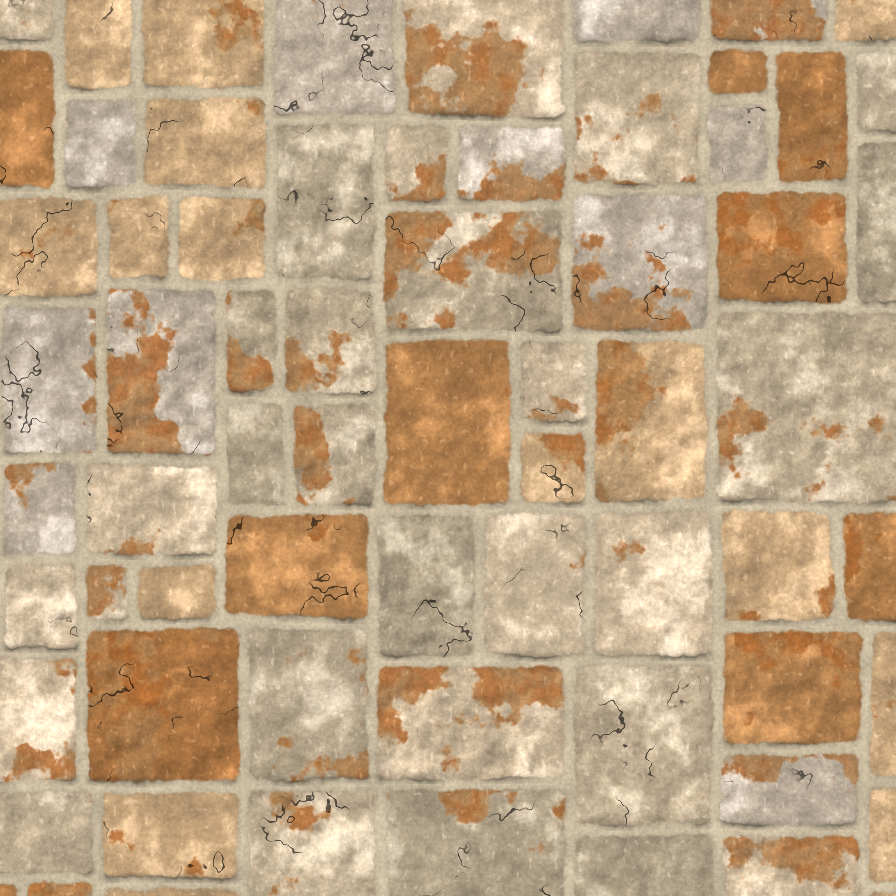
A WebGL 2 fragment shader for this texture:

```glsl
#version 300 es
precision highp float;
// Irregular ashlar wall: interlocking rectangles on a jittered pinwheel grid,
// randomly split into smaller stones, with rough edges set in pale mortar.
// Gradient noise adds mottling, rust stains, chipped relief, cracks and grain.
uniform vec2 u_resolution;
out vec4 fragColor;

float hash(vec2 p) {
  vec3 q = fract(p.xyx * 0.1031);
  q += dot(q, q.yzx + 33.33);
  return fract((q.x + q.y) * q.z);
}

vec2 gradient(vec2 cell) {
  float a = 6.2832 * hash(cell + 5.3);
  return vec2(cos(a), sin(a));
}

float noise(vec2 p) {
  vec2 i = floor(p), f = p - i, e = vec2(1, 0);
  vec2 u = f * f * f * (f * (f * 6.0 - 15.0) + 10.0);
  return mix(mix(dot(gradient(i), f), dot(gradient(i + e), f - e), u.x),
             mix(dot(gradient(i + e.yx), f - e.yx), dot(gradient(i + 1.0), f - 1.0), u.x), u.y);
}

float fbm(vec2 p) {
  float sum = 0.0, amp = 0.6;
  for (int i = 0; i < 5; i++) {
    sum += amp * noise(p);
    p = mat2(1.6, 1.2, -1.2, 1.6) * p + 7.1;
    amp *= 0.55;
  }
  return sum;
}

bool isEven(vec2 c) { return mod(c.x + c.y, 2.0) < 0.5; }

// Offset of the joint crossing a cell: horizontal in even cells, vertical in odd.
float joint(vec2 c) { return mix(0.2, 0.8, hash(c + 0.5)); }

// Finds the stone around p: its corners and a random seed.
void findStone(vec2 p, out vec2 lo, out vec2 hi, out vec2 id) {
  vec2 c = floor(p), f = p - c, v = c;
  if (isEven(c)) {
    v.y += step(joint(c), f.y);
    v.x += step(joint(vec2(c.x, 2.0 * v.y - c.y - 1.0)), f.x);
  } else {
    v.x += step(joint(c), f.x);
    v.y += step(joint(vec2(2.0 * v.x - c.x - 1.0, c.y)), f.y);
  }
  float ll = joint(v - 1.0), lr = joint(v - vec2(0, 1));
  float ul = joint(v - vec2(1, 0)), ur = joint(v);
  bool even = isEven(v);
  lo = v - 1.0 + (even ? vec2(ul, ll) : vec2(ll, lr));
  hi = v + (even ? vec2(lr, ur) : vec2(ur, ul));
  id = v * 3.7;
  for (int i = 0; i < 3; i++) {
    vec2 size = hi - lo;
    float longest = max(size.x, size.y), shortest = min(size.x, size.y);
    if (longest < 0.75 + 0.9 * hash(id + 3.0) && longest < 2.1 * shortest) break;
    vec2 cut = mix(lo, hi, mix(0.36, 0.64, hash(id + 9.0)));
    bool wide = size.x > size.y;
    bool far = wide ? p.x > cut.x : p.y > cut.y;
    if (wide) { if (far) lo.x = cut.x; else hi.x = cut.x; }
    else { if (far) lo.y = cut.y; else hi.y = cut.y; }
    id += far ? vec2(1.37, 2.71) : vec2(2.83, 0.59);
  }
}

vec3 stoneColor(vec2 p, vec2 rel, vec2 id) {
  vec2 s = p + 17.0 * vec2(hash(id + 1.0), hash(id + 2.0));
  float pick = hash(id + 4.0), broad = fbm(s * 2.0), detail = fbm(s * 7.0);
  vec3 ochre = vec3(0.71, 0.52, 0.33), rust = vec3(0.61, 0.37, 0.18);
  vec3 base = mix(vec3(0.69, 0.63, 0.53), vec3(0.84, 0.75, 0.63), hash(id + 6.0));
  base = mix(base, vec3(0.74, 0.69, 0.63), 0.7 * step(pick, 0.16));
  if (pick > 0.66) base = vec3(0.78, 0.65, 0.49);
  if (pick > 0.86) base = mix(ochre, rust, 0.5 * hash(id + 8.0));
  base = mix(base, base * vec3(1.13, 1.15, 1.19), smoothstep(0.0, 0.3, broad + 0.4 * detail));

  // Rust creeping in from one side of the stone
  float a = 6.2832 * hash(id + 11.0);
  float creep = dot(rel, vec2(cos(a), sin(a))) * 0.4 + fbm(s * 2.6 + 40.0) * 1.3;
  float stain = smoothstep(0.0, 0.16, creep + hash(id + 12.0) * 0.75 - 0.72 + 0.25 * detail);
  base = mix(base, mix(ochre, rust, smoothstep(-0.15, 0.3, detail + broad)), 0.85 * stain);

  // Chipped relief lit from the upper left, then sparse cracks
  float rough = mix(0.25, 0.8, hash(id + 14.0));
  float relief = fbm(s * 5.0 + vec2(0.07, -0.09)) - fbm(s * 5.0 - vec2(0.07, -0.09));
  base *= 1.0 + 0.28 * broad + 0.2 * detail + rough * 0.5 * relief;
  float vein = abs(fbm(s * 1.7 + 70.0) + 0.04);
  float crack = smoothstep(0.016, 0.003, vein) * smoothstep(0.05, 0.2, noise(s * 2.3 + 9.0));
  base *= 1.0 - 0.6 * crack * step(0.6, hash(id + 16.0));

  // Pale flecks
  return base + 0.09 * smoothstep(0.32, 0.5, noise(s * vec2(26.0, 19.0)));
}

void main() {
  vec2 p = gl_FragCoord.xy / u_resolution.y * 5.5 + 20.0;
  float pixel = 5.5 / u_resolution.y;
  vec2 wall = p + 0.03 * vec2(noise(p * 1.4), noise(p * 1.4 + 31.0));
  vec2 lo, hi, id;
  findStone(wall, lo, hi, id);

  // Rounded box with a ragged outline
  vec2 q = wall - 0.5 * (lo + hi), halfSize = 0.5 * (hi - lo) - 0.036;
  vec2 b = abs(q) - halfSize + 0.05;
  float d = length(max(b, 0.0)) + min(max(b.x, b.y), 0.0) - 0.05;
  d += 0.035 * fbm(p * 5.0) + 0.012 * noise(p * 24.0);
  float cover = smoothstep(1.0, -1.0, d / max(0.011, pixel));

  float grain = noise(p * 37.0) + 0.8 * noise(p * 71.0);
  vec3 mortar = vec3(0.81, 0.75, 0.64) * (1.0 + 0.2 * fbm(p * 4.0 + 50.0));

  // Shade in the joint beneath each stone, and soft bevels on its rim
  float under = smoothstep(0.05, -0.02, q.y + halfSize.y);
  float patchy = smoothstep(-0.25, 0.3, noise(p * 3.0 + 12.0));
  mortar *= 1.0 - exp(-max(d, 0.0) / 0.018) * (0.1 + 0.5 * under * patchy);
  vec3 stone = stoneColor(p, q / halfSize, id);
  float rim = exp(min(d, 0.0) / 0.03);
  stone *= 1.0 - rim * (0.07 + 0.22 * under * patchy);

  vec3 color = mix(mortar, stone, cover) * (1.0 + 0.09 * grain);
  fragColor = vec4(clamp(color, 0.0, 1.0), 1.0);
}
```
